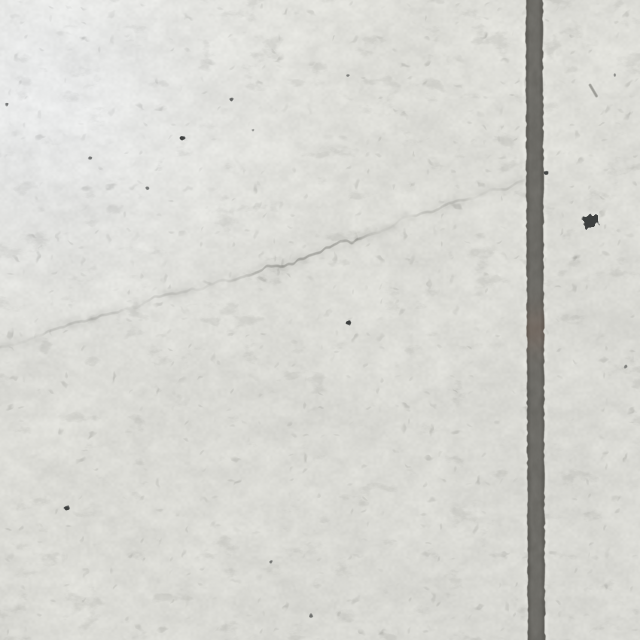
Reproduce this texture procedurally as a Shadertoy shader.

```glsl
float hash(vec2 p) {
    p = fract(p * vec2(0.1031, 0.1137));
    p += dot(p, p.yx + 33.33);
    return fract((p.x + p.y) * p.x * 37.7);
}

float noise(vec2 p) {
    vec2 i = floor(p), f = fract(p);
    f = f * f * (3.0 - 2.0 * f);
    return mix(mix(hash(i), hash(i + vec2(1, 0)), f.x),
               mix(hash(i + vec2(0, 1)), hash(i + vec2(1, 1)), f.x), f.y);
}

float fbm(vec2 p) {
    float sum = 0.0, amp = 0.5;
    for (int i = 0; i < 5; i++) {
        sum += amp * noise(p);
        p = mat2(1.6, 1.2, -1.2, 1.6) * p + 17.3;
        amp *= 0.5;
    }
    return sum;
}

// Pits in the stone: centre and radius
const vec3 PITS[15] = vec3[15](
    vec3(0.285, 0.784, 0.0042), vec3(0.362, 0.845, 0.0032), vec3(0.544, 0.496, 0.0040),
    vec3(0.104, 0.206, 0.0042), vec3(0.923, 0.655, 0.0120), vec3(0.230, 0.706, 0.0030),
    vec3(0.141, 0.753, 0.0030), vec3(0.010, 0.837, 0.0030), vec3(0.544, 0.882, 0.0028),
    vec3(0.395, 0.797, 0.0024), vec3(0.423, 0.122, 0.0029), vec3(0.486, 0.038, 0.0030),
    vec3(0.853, 0.729, 0.0040), vec3(0.961, 0.883, 0.0026), vec3(0.977, 0.427, 0.0028));

float pits(vec2 p) {
    vec2 warp = vec2(noise(p * 190.0), noise(p * 190.0 + 40.0)) - 0.5;
    float dark = 0.0;
    for (int i = 0; i < 15; i++) {
        vec2 d = p - PITS[i].xy;
        float r = PITS[i].z;
        d = vec2(d.x - 0.4 * d.y, d.y + 0.3 * d.x) + warp * r * 0.9;
        float depth = smoothstep(0.0022, 0.0040, r) * 0.5 + 0.4;
        dark = max(dark, depth * (1.0 - smoothstep(r - 0.0017, r + 0.0012, length(d))));
    }
    return dark;
}

// Faint scattered flecks, one per jittered cell
float flecks(vec2 p, float cells) {
    vec2 cell = floor(p * cells);
    float seed = hash(cell + 71.0);
    vec2 jitter = 0.3 + 0.4 * vec2(hash(cell + 5.0), hash(cell + 23.0));
    vec2 d = fract(p * cells) - jitter;
    float a = 2.4 * hash(cell + 47.0) - 0.7;
    d = mat2(cos(a), -sin(a), sin(a), cos(a)) * d;
    d += 0.15 * (vec2(noise(p * 160.0), noise(p * 160.0 + 9.0)) - 0.5);
    float shape = 1.0 - smoothstep(0.04, 0.22, length(d * vec2(0.8, 1.7)));
    return shape * smoothstep(0.6, 1.0, seed);
}

float segment(vec2 p, vec2 a, vec2 b) {
    vec2 d = b - a;
    return length(p - a - d * clamp(dot(p - a, d) / dot(d, d), 0.0, 1.0));
}

void mainImage(out vec4 fragColor, in vec2 fragCoord) {
    vec2 p = fragCoord / iResolution.xy;

    // Pale stone with broad light and cloudy mottling
    float light = 0.862 + 0.018 * smoothstep(0.2, 1.0, p.y) - 0.012 * p.x;
    light += 0.035 * exp(-9.0 * dot(p - vec2(0.03, 0.92), p - vec2(0.03, 0.92)));
    light += 0.045 * (fbm(p * vec2(9.0, 12.0)) - 0.48);
    light += 0.060 * (fbm(p * vec2(45.0, 65.0)) - 0.48);
    light += 0.022 * (noise(p * 210.0) - 0.5);
    vec3 tint = mix(vec3(1.0, 1.0, 0.975), vec3(0.995, 1.0, 1.0),
                    exp(-12.0 * dot(p - vec2(0.05, 0.85), p - vec2(0.05, 0.85))));
    vec3 col = light * tint;

    // Grey flecks and smudges
    col -= 0.085 * flecks(p, 26.0) + 0.06 * flecks(p + 0.37, 43.0);
    col -= 0.05 * smoothstep(0.62, 0.8, fbm(p * vec2(28.0, 46.0) + 60.0));

    // Rising hairline crack with a soft, broken shadow
    float crackY = 0.457 + 0.316 * p.x - 0.010 * exp(-60.0 * pow(p.x - 0.43, 2.0));
    crackY += 0.009 * (noise(vec2(p.x * 38.0, 3.0)) - 0.5) + 0.004 * (noise(vec2(p.x * 120.0, 8.0)) - 0.5);
    float away = abs(p.y - crackY);
    float broken = 0.25 + 0.75 * smoothstep(0.25, 0.75, noise(vec2(p.x * 24.0, 14.0)));
    float onLeft = 1.0 - smoothstep(0.815, 0.825, p.x);
    float stress = 0.6 + 0.8 * exp(-90.0 * pow(p.x - 0.48, 2.0));
    float line = 1.0 - smoothstep(0.0005, 0.0035, away);
    float shade = exp(-away * away * 9000.0) * noise(p * 90.0);
    col -= onLeft * (0.125 * line * broken * stress + 0.06 * shade);

    // Short scratch right of the joint
    float scratch = segment(p, vec2(0.922, 0.867), vec2(0.932, 0.850));
    col = mix(col, vec3(0.50, 0.50, 0.48), 0.7 * (1.0 - smoothstep(0.0005, 0.0035, scratch)));

    col = mix(col, vec3(0.17, 0.18, 0.18), pits(p));

    // Dark vertical joint with rough edges and pale chipped rims
    float centre = mix(0.8382, 0.8348, p.y);
    float rough = 0.0022 * (noise(vec2(p.y * 170.0, p.x < centre ? 2.0 : 31.0)) - 0.5);
    float edge = abs(p.x - centre) - 0.0133 + rough;
    col += 0.035 * exp(-pow((edge - 0.003) / 0.003, 2.0)) * noise(p * 130.0);
    vec3 grout = vec3(0.43, 0.425, 0.405) + 0.06 * (fbm(p * vec2(110.0, 70.0)) - 0.5);
    grout -= 0.06 * smoothstep(0.006, 0.013, abs(p.x - centre));
    grout += vec3(0.03, 0.0, -0.01) * exp(-900.0 * pow(p.y - 0.485, 2.0));
    col = mix(grout, col, smoothstep(-0.0015, 0.0015, edge));

    fragColor = vec4(clamp(col, 0.0, 1.0), 1.0);
}
```
